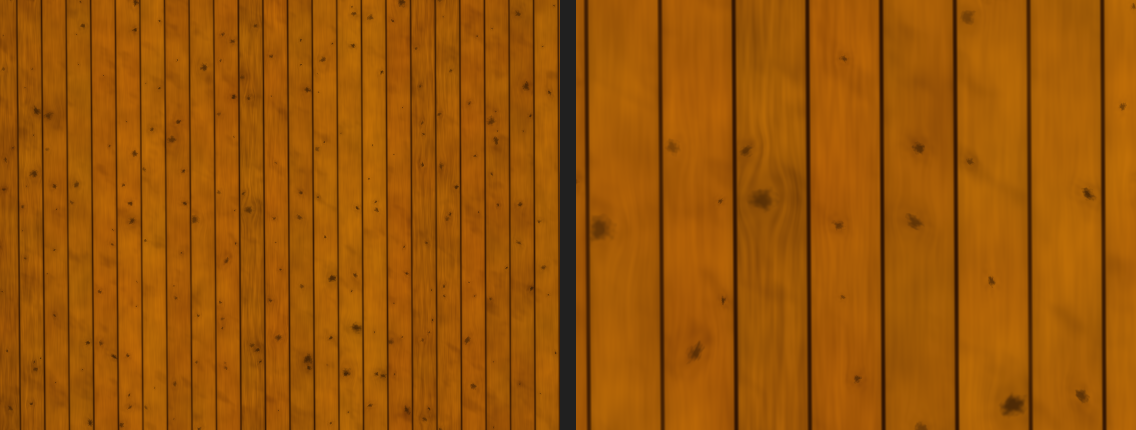
Left: the whole. Right: its middle third, enlarged.
A Shadertoy shader for this texture:

```glsl
// Wall of narrow, honey-stained vertical pine planks with knots and dark joints.

const float PLANK_WIDTH = 0.0439;   // fraction of the canvas width
const float JOINT_HALF = 0.026;     // fraction of a plank
const vec3 DEEP_STAIN  = vec3(0.30, 0.125, 0.012);
const vec3 LIGHT_STAIN = vec3(0.76, 0.430, 0.030);
const vec3 KNOT_COLOR  = vec3(0.23, 0.12, 0.020);
const vec3 JOINT_COLOR = vec3(0.19, 0.08, 0.008);

vec2 hash2(vec2 p) {
    vec3 q = fract(p.xyx * vec3(0.1031, 0.1030, 0.0973));
    q += dot(q, q.yzx + 33.33);
    return fract((q.xx + q.yz) * q.zy);
}

float gradientDot(vec2 cell, vec2 offset) {
    float angle = 6.2832 * hash2(cell).x;
    return dot(vec2(cos(angle), sin(angle)), offset);
}

// Gradient noise, roughly -0.7 to 0.7
float noise(vec2 p) {
    vec2 i = floor(p), f = p - i;
    vec2 u = f * f * f * (f * (f * 6.0 - 15.0) + 10.0);
    vec2 e = vec2(0.0, 1.0);
    return mix(mix(gradientDot(i, f), gradientDot(i + e.yx, f - e.yx), u.x),
               mix(gradientDot(i + e, f - e), gradientDot(i + 1.0, f - 1.0), u.x), u.y);
}

float fbm(vec2 p) {
    float sum = 0.0, amp = 1.0;
    for (int i = 0; i < 3; i++) {
        sum += amp * noise(p);
        p = p * 2.03 + 17.3;
        amp *= 0.5;
    }
    return sum;
}

// Scattered knots on one plank: x = core, y = halo, z = sideways bend of the grain
vec3 knots(vec2 p, float id, float spacing, vec2 radii, float chance, float salt) {
    vec3 field = vec3(0.0);
    float row = floor(p.y / spacing);
    for (float j = -1.0; j <= 1.0; j++) {
        vec2 key = vec2(id + salt, row + j + salt * 3.0);
        vec2 place = hash2(key), kind = hash2(key + 61.7), form = hash2(key + 29.3);
        if (kind.x > chance) continue;
        vec2 d = p - vec2(mix(0.12, 0.88, place.x), (row + j + place.y) * spacing);
        float radius = mix(radii.x, radii.y, kind.y * kind.y);
        float turn = 2.4 * (form.x - 0.5);
        vec2 q = mat2(cos(turn), sin(turn), -sin(turn), cos(turn)) * d / radius;
        q.x *= mix(0.75, 1.7, form.y);
        float e = length(q) + 0.7 * noise(q * 0.9 + key) + 0.4 * noise(q * 2.1 + key);
        float strength = mix(0.35, 1.0, kind.y * 0.5 + place.x * 0.5);
        field.x += strength * (1.0 - smoothstep(0.2, 1.35, e));
        field.y += strength * exp(-0.14 * dot(q, q)) * (0.8 + noise(q * 0.7 + key * 3.0));
        field.z += radius * clamp(d.x / radius, -2.0, 2.0) * exp(-0.12 * dot(q, q));
    }
    return field;
}

float bump(float x, float center, float width) {
    float d = (x - center) / width;
    return exp(-d * d);
}

// Groups of weathered planks that show darker stain and rougher grain
float weathering(float id) {
    return bump(id, 0.5, 0.9) + bump(id, 10.3, 0.8) + bump(id, 17.4, 0.8);
}

// Stain depth from grain and blotches: 0 = deep, 1 = light
float stain(vec2 p, float id, float bend, float worn) {
    vec2 seed = hash2(vec2(id, 7.0));
    vec2 g = vec2(p.x - 0.8 * bend, p.y) + seed * 90.0;
    float fibre = noise(g * vec2(8.0, 0.6)) + 0.7 * noise(g * vec2(18.0, 1.8));
    float figure = sin(26.0 * (g.x + 0.5 * noise(g * vec2(1.4, 0.22))));
    float blotch = fbm(g * vec2(0.9, 0.7));
    float smear = fbm(vec2(g.x * 0.9, g.y * 1.1 + g.x * 0.5) + 40.0);
    float tone = 0.80 + 0.14 * (seed.x - 0.5) - 0.14 * worn;
    tone += fibre * mix(0.07, 0.17, worn) + figure * mix(0.008, 0.03, worn);
    return tone + 0.17 * blotch - 0.18 * smoothstep(0.10, 0.85, smear);
}

void mainImage(out vec4 fragColor, in vec2 fragCoord) {
    vec2 uv = fragCoord / iResolution.xy;
    float pixel = 1.0 / (PLANK_WIDTH * iResolution.x);

    // Plank space, with joints leaning slightly apart toward the top
    float start = mix(0.0365, 0.0300, uv.y);
    float pitch = PLANK_WIDTH * mix(0.997, 1.001, uv.y);
    float across = (uv.x - start) / pitch + 1.0;
    float id = floor(across);
    vec2 p = vec2(across - id, fragCoord.y * pixel);

    // Many pin knots and fewer broad ones
    vec3 knot = knots(p, id, 1.4, vec2(0.035, 0.10), 0.55, 13.0)
              + knots(p, id, 3.1, vec2(0.08, 0.18), 0.58, 47.0);

    // Wood colour, with a small hue shift per plank
    float worn = min(weathering(id), 1.0);
    float tone = stain(p, id, knot.z, worn) - 0.20 * min(knot.y, 1.3);
    vec2 c = uv - 0.5;
    tone -= 0.18 * dot(c, c);
    vec3 color = mix(DEEP_STAIN, LIGHT_STAIN, clamp(tone, 0.0, 1.1));
    color.g += 0.025 * (hash2(vec2(id, 23.0)).y - 0.5) + 0.015 * noise(p * 0.6 + id * 9.0);
    color = mix(color, KNOT_COLOR, 0.85 * clamp(knot.x, 0.0, 1.0));

    // Rounded plank edges and soft joints whose depth wanders along their length
    float edge = min(p.x, 1.0 - p.x);
    color *= 1.0 - 0.16 * exp(-edge * 18.0);
    float soft = 0.8 * pixel + 0.012;
    float joint = 1.0 - smoothstep(JOINT_HALF - soft, JOINT_HALF + soft, edge);
    float seam = floor(across + 0.5);
    float depth = mix(0.80, 1.0, hash2(vec2(seam, 5.0)).x) + 0.15 * noise(vec2(seam * 7.3, p.y * 0.8));
    color = mix(color, JOINT_COLOR, joint * clamp(depth, 0.0, 1.0));

    fragColor = vec4(color, 1.0);
}
```
